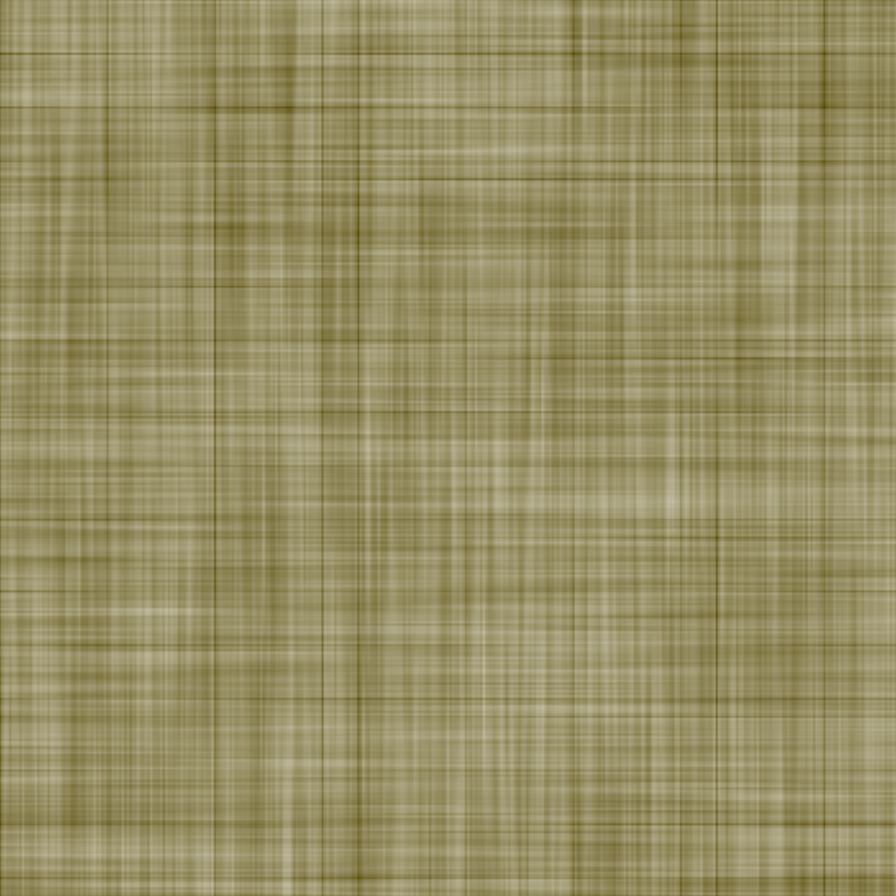
Give the GLSL for this texture, as a Shadertoy shader.

```glsl
float hash(vec2 p) {
    p = fract(p * vec2(0.1031, 0.1137));
    p += dot(p, p.yx + 33.33);
    return fract((p.x + p.y) * p.x * 7.31 + p.y * 53.7);
}

// Brightness of one thread, fading between random values along its length
float thread(float id, float along, float seed) {
    along += 7.0 * hash(vec2(id, seed + 91.0));
    float cell = floor(along);
    float key = id + 0.37 * seed;
    return mix(hash(vec2(key, cell + seed)), hash(vec2(key, cell + seed + 1.0)),
               smoothstep(0.0, 1.0, along - cell)) - 0.5;
}

// Neighbouring threads blended across their width
float threads(float across, float along, float seed) {
    float id = floor(across);
    return mix(thread(id, along, seed), thread(id + 1.0, along, seed),
               smoothstep(0.0, 1.0, across - id));
}

// Layers from single fibres to wide bands
float weave(float across, float along, float seed) {
    return 2.0 * threads(across * 350.0, along * 5.0, seed)
         + 1.8 * threads(across * 170.0, along * 6.0, seed + 11.0)
         + 1.4 * threads(across * 75.0, along * 5.0, seed + 23.0)
         + 1.1 * threads(across * 22.0, along * 4.0, seed + 37.0);
}

// Dark lines at multiples of spacing, restarting every period
float seams(float across, float along, float spacing, float period, float seed) {
    float m = mod(across, period);
    float d = min(abs(m - spacing * round(m / spacing)), period - m);
    float id = round(across * 3.0 / spacing);
    float strength = 0.35 + 0.75 * hash(vec2(id, seed));
    strength *= 1.0 + 0.8 * thread(id, along * 5.0, seed + 5.0);
    return strength * (2.3 * exp(-d * d / 1.8e-6) + 0.6 * exp(-d / 0.006));
}

void mainImage(out vec4 fragColor, in vec2 fragCoord) {
    vec2 uv = fragCoord / iResolution.xy;
    uv.y = 1.0 - uv.y;

    // Warp and weft
    float tone = 0.1 + weave(uv.x, uv.y, 3.0) + weave(uv.y, uv.x, 59.0);
    tone -= seams(uv.x, uv.y, 0.12, 0.4, 7.0);
    tone -= 0.8 * seams(uv.y, uv.x, 0.06, 0.2, 19.0);

    // Olive linen, paler and greyer towards the light
    vec3 linen = vec3(0.603, 0.573, 0.408);
    vec3 contrast = vec3(0.041, 0.043, 0.059);
    fragColor = vec4(clamp(linen + contrast * tone, 0.0, 1.0), 1.0);
}
```
